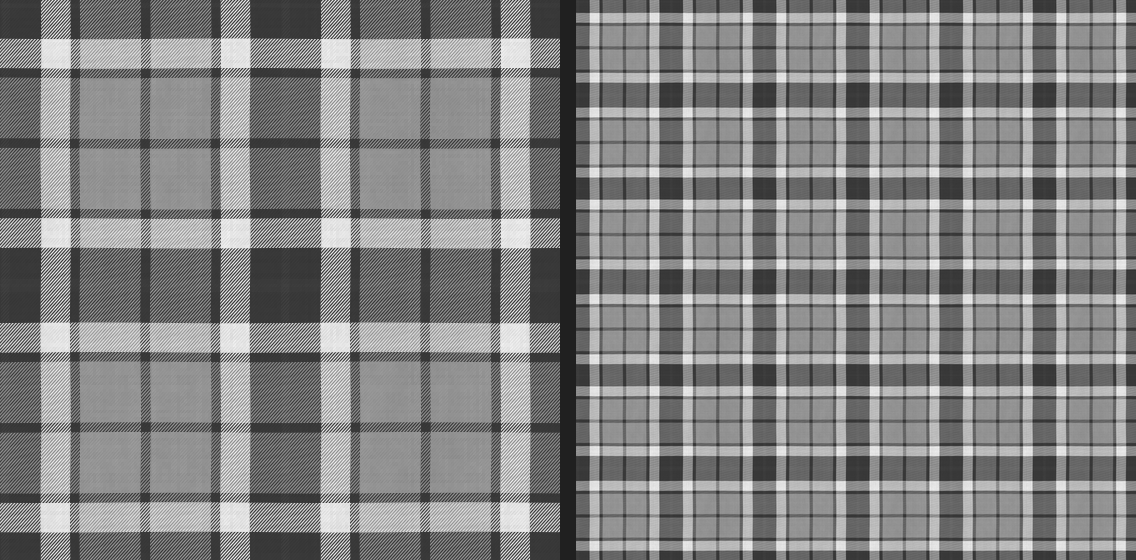
Left, the tile; right, the same tile 3 across and 3 down.
This texture is drawn by a Shadertoy shader. Its source:

```glsl
// Grey tartan cloth: two setts across and down, woven in a fine diagonal twill.
#define THREADS vec2(180.0, 160.0)  // whole twill steps across and down
#define DARK 0.22
#define FAINT 0.245
#define MID 0.575
#define LIGHT 0.89
#define RELIEF 0.03                 // twill shading inside plain areas
#define YARN_WEAR 0.025             // variation from thread to thread
#define MOTTLE 0.012                // broad uneven fading
#define WAVER 0.0007                // sideways drift of the bands

const float TAU = 6.2831853;

float hash(vec2 p) {
    vec3 q = fract(vec3(p.xyx) * 0.1031);
    q += dot(q, q.yzx + 33.33);
    return fract((q.x + q.y) * q.z);
}

// Smooth step past an edge, one pixel wide.
float past(float edge, float s, float px) {
    return clamp((s - edge) / px + 0.5, 0.0, 1.0);
}

// Yarn shade at distance s from the centre line of a sett.
float yarn(float s, float px) {
    float shade = mix(DARK, MID, past(0.0086, s, px));
    shade = mix(shade, DARK, past(0.1172, s, px));
    shade = mix(shade, LIGHT, past(0.1341, s, px));
    shade = mix(shade, DARK, past(0.1868, s, px));
    return mix(shade, FAINT, past(0.2425, s, px));
}

// Layered sines with whole frequencies, so they wrap.
float mottle(vec2 uv) {
    vec2 a = TAU * uv;
    return 0.4 * sin(3.0 * a.x + 2.0 * a.y + 1.5 * sin(2.0 * a.y))
         + 0.35 * sin(7.0 * a.x - 5.0 * a.y + 2.0 * sin(3.0 * a.x))
         + 0.25 * sin(17.0 * a.x + 4.0 * a.y + 2.0 * sin(6.0 * a.y));
}

void mainImage(out vec4 fragColor, in vec2 fragCoord) {
    vec2 uv = fragCoord / iResolution.xy;
    vec2 px = 1.0 / iResolution.xy;

    // Slight drift of the cloth
    vec2 p = uv + WAVER * vec2(sin(TAU * 3.0 * uv.y), sin(TAU * (2.0 * uv.x + uv.y)));

    // Even setts across; down, two setts mirrored about a dark band
    float across = 0.5 * abs(fract(2.0 * p.x - 0.0195) - 0.5);
    float fromBand = abs(fract(p.y + 0.0098) - 0.5);
    float down = abs(fromBand - 0.2536);
    float warp = yarn(across, px.x);
    float weft = yarn(down, px.y);

    // Thread to thread wear
    vec2 thread = floor(fract(uv) * THREADS);
    warp *= 1.0 + YARN_WEAR * (2.0 * hash(vec2(thread.x, 7.0)) - 1.0);
    weft *= 1.0 + YARN_WEAR * (2.0 * hash(vec2(91.0, thread.y)) - 1.0);

    // Twill: rising diagonals, softened to the pixel size
    float phase = dot(uv, THREADS * vec2(1.0, -1.0));
    float ridge = abs(fract(phase) - 0.5) - 0.25;
    float blur = max(length(THREADS * px), 0.15);
    float over = clamp(0.5 + ridge / blur, 0.0, 1.0);

    float shade = mix(weft, warp, over);
    shade *= 1.0 + RELIEF * (2.0 * over - 1.0);
    shade *= 1.0 + YARN_WEAR * (hash(thread) - 0.5);
    shade += MOTTLE * mottle(uv) * smoothstep(0.1, 0.6, shade);
    fragColor = vec4(vec3(shade), 1.0);
}
```
